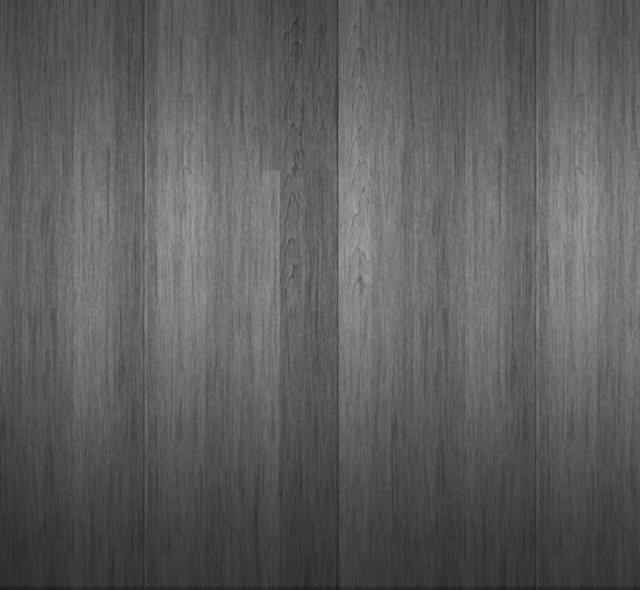
Reproduce this texture procedurally as a Shadertoy shader.

```glsl
// Grey wooden planks in repeating panels, with vertical grain and a soft glow

float hash(vec2 p) {
    vec3 q = fract(vec3(p.xyx) * 0.1031);
    q += dot(q, q.yzx + 33.33);
    return fract((q.x + q.y) * q.z);
}

float noise(vec2 p) {
    vec2 i = floor(p), f = fract(p);
    f = f * f * (3.0 - 2.0 * f);
    return mix(mix(hash(i), hash(i + vec2(1, 0)), f.x),
               mix(hash(i + vec2(0, 1)), hash(i + vec2(1, 1)), f.x), f.y);
}

// Soft-edged interval from a to b
float band(float x, float a, float b) {
    return smoothstep(a - 0.002, a + 0.002, x) * (1.0 - smoothstep(b - 0.002, b + 0.002, x));
}

float bell(float x, float width) {
    x /= width;
    return exp(-x * x);
}

// Base tone of each plank across a panel, with thin joints
float plankTone(float x, float y) {
    float edges[12] = float[12](0.085, 0.17, 0.253, 0.324, 0.426, 0.474,
                                0.504, 0.538, 0.664, 0.73, 0.851, 0.919);
    float tones[13] = float[13](0.53, 0.48, 0.46, 0.43, 0.47, 0.43, 0.42,
                                0.45, 0.52, 0.47, 0.49, 0.42, 0.40);
    float tone = tones[0], joints = 0.0;
    for (int i = 0; i < 12; i++) {
        tone = mix(tone, tones[i + 1], smoothstep(-0.003, 0.003, x - edges[i]));
        joints += bell(x - edges[i], 0.0025);
    }
    // Boards that end part of the way up
    float upper = smoothstep(0.709, 0.713, y);
    tone += 0.03 * band(x, 0.249, 0.324) * smoothstep(0.896, 0.9, y);
    tone -= 0.03 * band(x, 0.783, 0.851) * upper;
    tone += 0.03 * band(x, 0.813, 0.851) * (1.0 - upper);
    tone += 0.025 * (band(x, 0.919, 1.0) + band(x, 0.085, 0.17)) * upper;
    tone = mix(0.46, tone, mix(0.45, 0.95, smoothstep(0.05, 0.5, y)));
    // Grooves and their lit rims
    tone -= 0.02 * joints + 0.12 * bell(min(x, 1.0 - x), 0.003);
    tone -= 0.08 * bell(x - 0.504, 0.0022) - 0.07 * bell(x - 0.510, 0.0025);
    tone += 0.05 * bell(x - 0.849, 0.0025) * band(y, 0.35, 0.71);
    return tone;
}

// Pointed arches of growth rings: centre, half width, bottom, top
float archGrain(float x, float y) {
    vec4 figures[7] = vec4[7](
        vec4(0.057, 0.028, 0.46, 1.0), vec4(0.885, 0.028, 0.46, 1.0),
        vec4(0.134, 0.018, 0.72, 1.0), vec4(0.957, 0.018, 0.72, 1.0),
        vec4(0.617, 0.022, 0.64, 0.88), vec4(0.777, 0.022, 0.62, 0.9),
        vec4(0.517, 0.018, 0.44, 0.68));
    float shade = 0.0;
    for (int i = 0; i < 7; i++) {
        vec4 g = figures[i];
        float wobble = noise(vec2(x * 60.0, y * 24.0) + float(i / 2) * 7.0) - 0.5;
        wobble += 0.5 * (noise(vec2(x * 150.0, y * 70.0)) - 0.5);
        float d = (x - g.x) / g.y + 0.5 * wobble;
        float ring = fract(y * 16.0 + 0.9 * d * d + 0.8 * wobble);
        float line = bell(ring - 0.5, 0.06) - 0.35 * bell(ring - 0.68, 0.12);
        float extent = smoothstep(g.z - 0.03, g.z + 0.06, y) * (1.0 - smoothstep(g.w - 0.03, g.w + 0.02, y));
        shade += line * extent * (1.0 - smoothstep(0.7, 1.25, abs(d))) * (i < 2 ? 1.0 : 0.6);
    }
    return shade;
}

// Long streaks, broken dark fibres and speckle
float fibreGrain(float x, float y) {
    float bend = 0.008 * (noise(vec2(x * 14.0, y * 7.0)) - 0.5);
    float u = x + bend;
    float streak = noise(vec2(u * 90.0, y * 2.0)) - 0.5;
    float fibre = noise(vec2(u * 230.0, y * 26.0)) - 0.5;
    float speck = noise(vec2(x * 310.0, y * 210.0)) - 0.5;
    float pores = smoothstep(0.68, 0.92, noise(vec2(u * 170.0 + 31.0, y * 11.0)));
    return 0.045 * streak + 0.075 * fibre + 0.07 * speck - 0.05 * pores + 0.007;
}

void mainImage(out vec4 fragColor, in vec2 fragCoord) {
    vec2 p = fragCoord / iResolution.xy;
    float x = fract((p.x - 0.528) / 0.612);
    float y = p.y;

    float wood = plankTone(x, y) + fibreGrain(x, y) - 0.085 * archGrain(x, y);

    // Light falls off to the top, the floor and the left side
    float light = mix(0.7, 1.0, 1.0 - smoothstep(0.62, 1.02, y));
    light *= mix(0.46, 1.0, smoothstep(-0.05, 0.56, y));
    light *= mix(0.84, 1.0, smoothstep(0.0, 0.13, p.x));

    // Glows at mid height
    float glow = bell(p.x - 0.29, 0.07) + bell(p.x - 0.56, 0.05) + bell(p.x - 0.91, 0.07);
    light += 0.07 * glow * bell(y - 0.62, 0.15);
    light += 0.06 * (bell(p.x - 0.13, 0.04) + bell(p.x - 0.745, 0.04)) * bell(y - 0.45, 0.2);

    float grey = wood * light * 0.97;
    grey *= mix(0.75, 1.0, smoothstep(0.003, 0.008, y));
    fragColor = vec4(vec3(clamp(grey, 0.0, 1.0)), 1.0);
}
```
